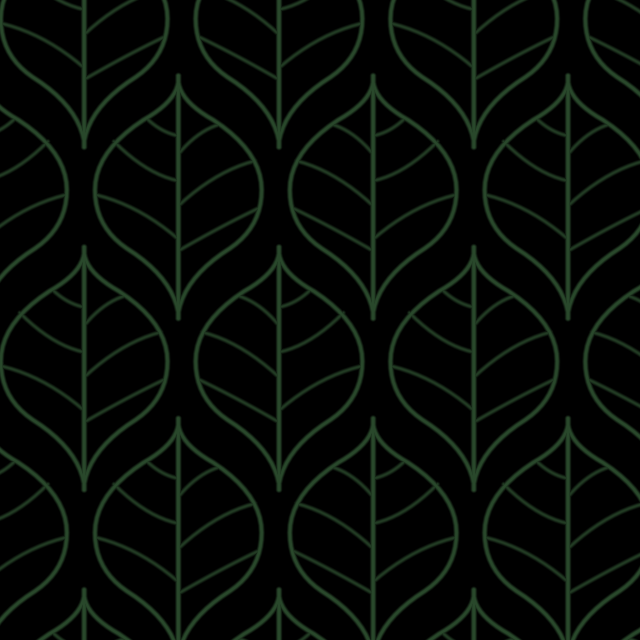
This pattern is drawn by a WebGL 1 fragment shader. Its source:

```glsl
precision highp float;

uniform vec2 u_resolution;

const float UNITS_PER_CANVAS = 7.68;       // one unit is half a leaf width
const vec2 PITCH = vec2(2.338, 2.056);     // spacing of columns and rows
const vec2 FIRST_TIP = vec2(2.14, 0.90);   // from the top left corner
const float ROW_SHIFT = 1.13;
const float LEAF_LENGTH = 2.93;
const float TIP_MARGIN = 0.08;
const vec3 BACKGROUND = vec3(0.0);
const vec3 LINE_GREEN = vec3(0.162, 0.284, 0.170);

float segmentDistance(vec2 p, vec2 a, vec2 b) {
  vec2 ab = b - a;
  float t = clamp(dot(p - a, ab) / dot(ab, ab), 0.0, 1.0);
  return length(p - a - ab * t);
}

// Distance to a quadratic curve, split into short chords
float curveDistance(vec2 p, vec2 a, vec2 control, vec2 b) {
  float nearest = 1e3;
  vec2 previous = a;
  for (int i = 1; i <= 10; i++) {
    float t = float(i) / 10.0;
    vec2 next = mix(mix(a, control, t), mix(control, b, t), t);
    nearest = min(nearest, segmentDistance(p, previous, next));
    previous = next;
  }
  return nearest;
}

float stroke(float dist, float halfWidth, float softness) {
  return 1.0 - smoothstep(halfWidth - softness, halfWidth + softness, dist);
}

// Right half of the outline, y running down from the tip
float outlineDistance(vec2 q) {
  vec2 shoulder = vec2(0.42, 0.54);
  vec2 widest = vec2(1.0, 1.38);
  vec2 base = vec2(0.62, 2.08);
  float d = curveDistance(q, vec2(0.0, 0.08), vec2(0.03, 0.32), shoulder);
  d = min(d, curveDistance(q, shoulder, vec2(1.0, 0.92), widest));
  d = min(d, curveDistance(q, widest, vec2(1.0, 1.82), base));
  return min(d, curveDistance(q, base, vec2(0.08, 2.42), vec2(0.0, 2.85)));
}

float highVeinsDistance(vec2 q) {
  float d = curveDistance(q, vec2(0.37, 0.53), vec2(0.20, 0.69), vec2(0.0, 0.73));
  d = min(d, curveDistance(q, vec2(0.77, 0.80), vec2(0.38, 1.19), vec2(0.0, 1.27)));
  return min(d, curveDistance(q, vec2(0.98, 1.44), vec2(0.46, 1.57), vec2(0.0, 1.97)));
}

float lowVeinsDistance(vec2 q) {
  float d = curveDistance(q, vec2(0.50, 0.59), vec2(0.23, 0.67), vec2(0.0, 0.95));
  d = min(d, curveDistance(q, vec2(0.92, 1.03), vec2(0.45, 1.15), vec2(0.0, 1.57)));
  return min(d, curveDistance(q, vec2(0.96, 1.60), vec2(0.52, 1.81), vec2(0.0, 2.11)));
}

// Line strength of one leaf with its tip at the origin
float leaf(vec2 p, float softness) {
  vec2 q = vec2(abs(p.x), p.y);
  float veins = p.x < 0.0 ? highVeinsDistance(q) : lowVeinsDistance(q);
  float stem = segmentDistance(q, vec2(0.0, 0.01), vec2(0.0, LEAF_LENGTH - 0.01));
  float lines = 0.82 * stroke(veins, 0.021, softness);
  lines = max(lines, stroke(outlineDistance(q), 0.026, softness));
  return max(lines, stroke(stem, 0.028, softness));
}

// One row of leaves, every second leaf mirrored
float leafRow(vec2 p, float row, float softness) {
  p.x += ROW_SHIFT * mod(row, 2.0);
  p.y -= row * PITCH.y;
  float column = floor(p.x / PITCH.x + 0.5);
  p.x -= column * PITCH.x;
  p.x *= 1.0 - 2.0 * mod(column, 2.0);
  return leaf(p, softness);
}

void main() {
  float side = min(u_resolution.x, u_resolution.y);
  vec2 p = vec2(gl_FragCoord.x, u_resolution.y - gl_FragCoord.y) / side;
  p = p * UNITS_PER_CANVAS - FIRST_TIP;
  float softness = max(0.021, 0.75 * UNITS_PER_CANVAS / side);

  // Leaves are longer than a row, so two rows can reach each point
  float row = floor((p.y + TIP_MARGIN) / PITCH.y);
  float lines = 0.0;
  for (int i = 0; i < 2; i++) {
    lines = max(lines, leafRow(p, row - float(i), softness));
  }
  gl_FragColor = vec4(mix(BACKGROUND, LINE_GREEN, lines), 1.0);
}
```
